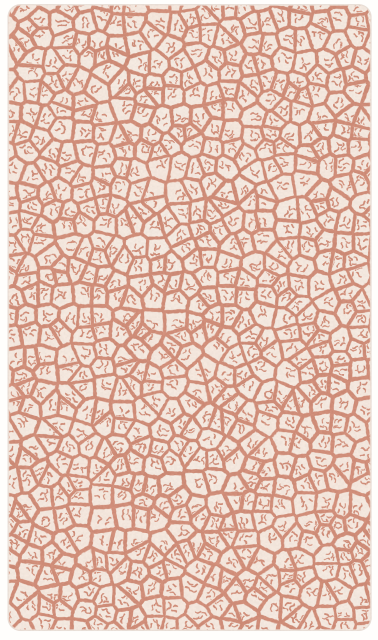
Write a WebGL 2 fragment shader that draws this pattern.

```glsl
#version 300 es
precision highp float;
// Rounded card printed with a terracotta crackle net and short wiggly veins in each cell.

#define CELLS 20.5       // cells across the canvas width
#define JITTER 0.86      // irregularity of the cells
#define NET_HALF 0.098   // half width of the net lines, in cells
#define VEINS 4          // strokes per cell
#define VEIN_HALF 0.043  // half width of the strokes, in cells
#define VEIN_REACH 0.15  // half length of the strokes, in cells
#define ROUGHNESS 0.045  // raggedness of the printed edges
#define SOFTNESS 0.042   // edge blur, in cells
#define INK vec3(0.81, 0.55, 0.47)
#define PAPER vec3(0.953, 0.905, 0.868)
#define BACKDROP vec3(1.0, 0.995, 0.99)

uniform vec2 u_resolution;
out vec4 fragColor;

const float TAU = 6.28319;

vec2 hash2(vec2 p) {
    vec2 s = vec2(dot(p, vec2(127.1, 311.7)), dot(p, vec2(269.5, 183.3)));
    return fract(sin(s) * 43758.5);
}

float noise(vec2 p) {
    vec2 i = floor(p), f = fract(p);
    f = f * f * (3.0 - 2.0 * f);
    float low = mix(hash2(i).x, hash2(i + vec2(1, 0)).x, f.x);
    float high = mix(hash2(i + vec2(0, 1)).x, hash2(i + vec2(1, 1)).x, f.x);
    return mix(low, high, f.y);
}

vec2 site(vec2 id) {
    return id + 0.5 + JITTER * (hash2(id) - 0.5);
}

// Distance to the nearest cell border; also returns the id of the cell.
float cellBorder(vec2 p, out vec2 id) {
    vec2 base = floor(p);
    float nearest = 9.0;
    for (int y = -1; y <= 1; y++)
    for (int x = -1; x <= 1; x++) {
        vec2 other = base + vec2(x, y);
        float d = distance(p, site(other));
        if (d < nearest) { nearest = d; id = other; }
    }
    vec2 home = site(id);
    float border = 9.0;
    for (int y = -2; y <= 2; y++)
    for (int x = -2; x <= 2; x++) {
        if (x == 0 && y == 0) continue;
        vec2 other = site(id + vec2(x, y));
        border = min(border, dot(0.5 * (home + other) - p, normalize(other - home)));
    }
    return border;
}

// Short bent strokes scattered around the middle of a cell.
float veinDistance(vec2 p, vec2 id) {
    float d = 9.0;
    for (int k = 0; k < VEINS; k++) {
        vec2 r = hash2(id + 7.3 * float(k + 1));
        vec2 s = hash2(id - 5.7 * float(k + 1));
        float around = TAU * (float(k) + 0.7 * r.x) / float(VEINS);
        vec2 q = p - mix(0.13, 0.29, s.x) * vec2(cos(around), sin(around));
        float c = cos(TAU * r.y), t = sin(TAU * r.y);
        q = vec2(c * q.x + t * q.y, c * q.y - t * q.x);
        q.y += 0.032 * sin(17.0 * q.x + TAU * s.y);
        q.x = max(abs(q.x) - VEIN_REACH * mix(0.55, 1.1, s.y), 0.0);
        d = min(d, length(q) - VEIN_HALF);
    }
    return d;
}

float roundedBox(vec2 p, vec2 halfSize, float radius) {
    vec2 q = abs(p) - halfSize + radius;
    return length(max(q, 0.0)) + min(max(q.x, q.y), 0.0) - radius;
}

void main() {
    vec2 uv = gl_FragCoord.xy / u_resolution.x;
    float height = u_resolution.y / u_resolution.x;
    float pixel = 1.0 / u_resolution.x;
    vec2 p = uv * CELLS;

    // Net and veins with ragged print edges
    vec2 id;
    float border = cellBorder(p, id);
    float ragged = ROUGHNESS * (noise(p * 8.0) - 0.5);
    float net = border - NET_HALF * mix(0.8, 1.2, noise(p * 0.7 + 31.0));
    float vein = max(veinDistance(p - site(id), id), NET_HALF + 0.03 - border);
    float print = min(net, vein) + ragged;
    float blur = max(SOFTNESS, 0.6 * pixel * CELLS);
    float ink = 1.0 - smoothstep(-blur, blur, print);

    // Card outline, with a narrow bare rim
    vec2 center = vec2(0.5015, 0.5 * height + 0.0065);
    vec2 halfSize = vec2(0.4815, 0.5 * height - 0.0175);
    float card = roundedBox(uv - center, halfSize, 0.034);
    ink *= 1.0 - smoothstep(-0.004 - pixel, -0.004 + pixel, card);

    // Paper mottling and uneven ink
    float grain = noise(uv * 240.0) - 0.5;
    float patches = noise(uv * 9.0 + 4.0) - 0.5;
    vec3 paper = PAPER + 0.025 * grain - vec3(0.0, 0.015, 0.02) * patches;
    vec3 color = mix(paper, INK + 0.035 * grain + 0.015 * patches, ink);
    color *= 1.0 - 0.06 * smoothstep(-0.005, 0.0, card);

    float outside = smoothstep(-0.7 * pixel, 0.7 * pixel, card);
    fragColor = vec4(mix(color, BACKDROP, outside), 1.0);
}
```
